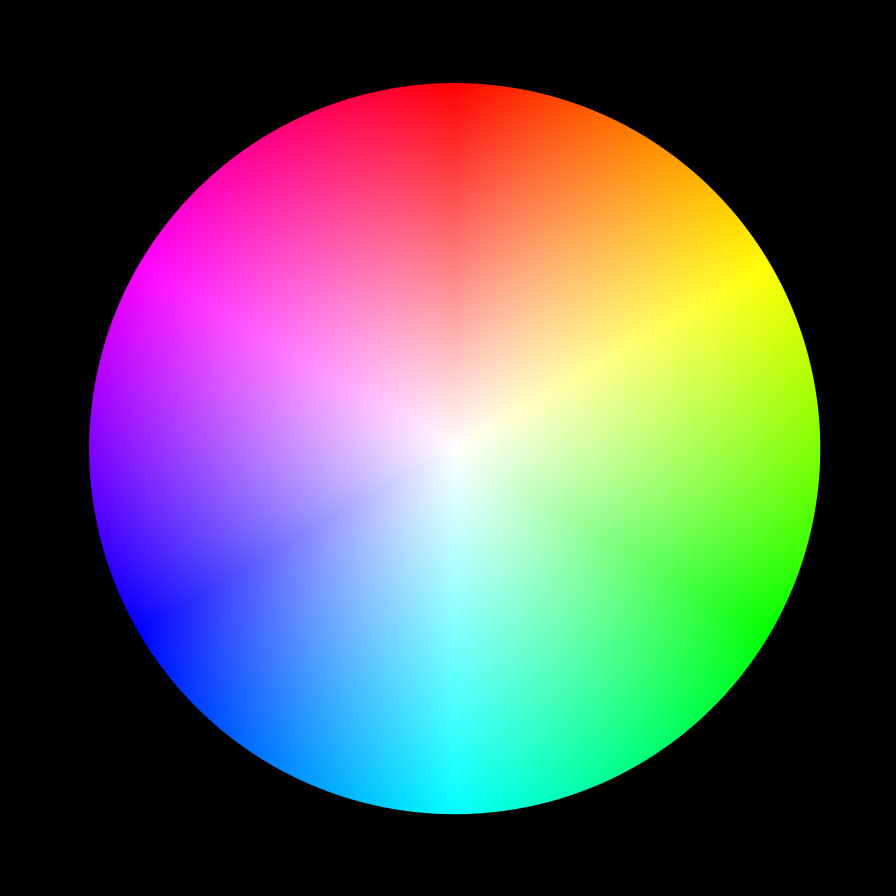
This background is drawn by a WebGL 1 fragment shader. Its source:

```glsl
precision highp float;
// Draws a hue and saturation colour wheel on a black ground.

uniform vec2 u_resolution;

#define WHEEL_CENTER vec2(0.5075, 0.4993)
#define WHEEL_RADIUS 0.408
#define GROUND_COLOR vec3(0.0)
#define TAU 6.2831853

// Fully bright colour for a hue in turns and a saturation from 0 to 1
vec3 hueColor(float hue, float saturation) {
    vec3 channelHue = fract(hue + vec3(0.0, 2.0, 1.0) / 3.0);
    vec3 pureColor = clamp(abs(channelHue * 6.0 - 3.0) - 1.0, 0.0, 1.0);
    return mix(vec3(1.0), pureColor, saturation);
}

void main() {
    // Square canvas units, centred when the canvas is not square
    float canvasSize = min(u_resolution.x, u_resolution.y);
    vec2 position = (gl_FragCoord.xy - 0.5 * u_resolution) / canvasSize + 0.5;
    vec2 offset = position - WHEEL_CENTER;
    float radius = length(offset);

    // Red points up and hue runs clockwise; white sits at the hub
    float hue = radius > 0.0 ? atan(offset.x, offset.y) / TAU : 0.0;
    float saturation = min(radius / WHEEL_RADIUS, 1.0);
    vec3 wheelColor = hueColor(hue, saturation);

    // Antialiased rim, one pixel wide
    float coverage = clamp((WHEEL_RADIUS - radius) * canvasSize + 0.5, 0.0, 1.0);
    gl_FragColor = vec4(mix(GROUND_COLOR, wheelColor, coverage), 1.0);
}
```
